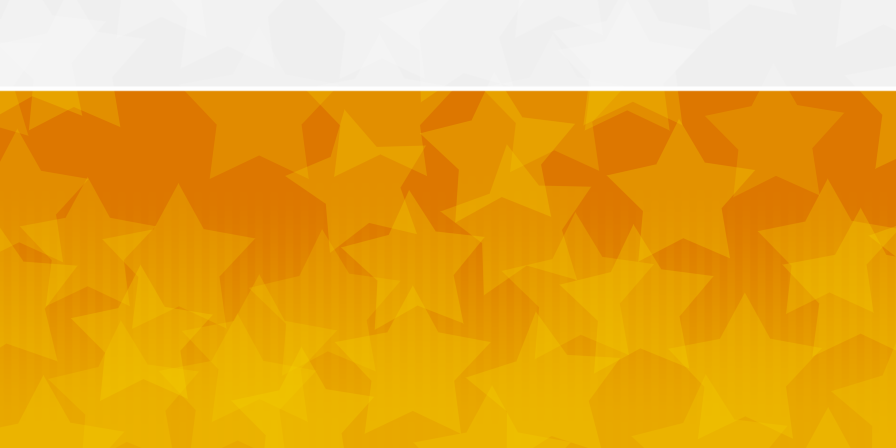
This background is drawn by a Shadertoy shader. Its source:

```glsl
vec3 hash3(float n) {
    return fract(sin(vec3(n, n + 17.3, n + 41.7) * vec3(12.99, 78.23, 39.35)) * 4375.85);
}

// Signed distance to an upright five-pointed star
float starDistance(vec2 p, float radius, float innerRatio) {
    const vec2 k1 = vec2(0.80902, -0.58779);
    const vec2 k2 = vec2(-k1.x, k1.y);
    p.x = abs(p.x);
    p -= 2.0 * max(dot(k1, p), 0.0) * k1;
    p -= 2.0 * max(dot(k2, p), 0.0) * k2;
    p.x = abs(p.x);
    p.y -= radius;
    vec2 edge = innerRatio * vec2(-k1.y, k1.x) - vec2(0.0, 1.0);
    float h = clamp(dot(p, edge) / dot(edge, edge), 0.0, radius);
    return length(p - edge * h) * sign(p.y * edge.x - p.x * edge.y);
}

mat2 rotation(float angle) {
    float c = cos(angle), s = sin(angle);
    return mat2(c, -s, s, c);
}

void mainImage(out vec4 fragColor, in vec2 fragCoord) {
    vec2 uv = fragCoord / iResolution.y;
    float pixel = 1.0 / iResolution.y;

    // Amber gradient
    vec3 amber = mix(vec3(0.865, 0.465, 0.0), vec3(0.91, 0.66, 0.0),
                     smoothstep(0.6, 0.02, uv.y));

    // Fine vertical stripes, strongest below the middle
    float stripeDistance = (abs(fract(uv.x / 0.034) - 0.5) - 0.25) * 0.034;
    float stripe = smoothstep(-pixel, pixel, stripeDistance);
    float stripeFade = smoothstep(0.62, 0.35, uv.y) * smoothstep(-0.05, 0.25, uv.y);
    amber = mix(amber, vec3(0.95, 0.78, 0.0), 0.09 * stripe * stripeFade);

    vec3 grey = vec3(0.939);

    // Translucent stars scattered on a jittered grid
    for (int i = 0; i < 45; i++) {
        vec2 cell = vec2(float(i % 9), float(i / 9));
        vec3 rnd = hash3(float(i) + 3.0);
        vec2 center = (cell + 0.5 + 0.95 * (rnd.xy - 0.5)) * vec2(0.25, 0.24)
                    - vec2(0.125, 0.1);
        float tilt = 2.0 * pow(rnd.z - 0.5, 3.0);
        float radius = mix(0.155, 0.188, sqrt(fract(rnd.z * 7.0)));
        float d = starDistance(rotation(tilt) * (uv - center), radius, 0.53);
        float cover = 1.0 - smoothstep(-0.7 * pixel, 0.7 * pixel, d);
        float strength = mix(0.2, 0.29, fract(rnd.x * 5.0));
        amber = mix(amber, vec3(0.955, 0.84, 0.0), strength * cover);
        grey = mix(grey, vec3(0.985), 0.8 * strength * cover);
    }

    // Pale header with a white rule beneath it
    vec3 color = mix(amber, vec3(0.995), smoothstep(-pixel, pixel, uv.y - 0.797));
    color = mix(color, grey, smoothstep(-pixel, pixel, uv.y - 0.807));
    fragColor = vec4(color, 1.0);
}
```
